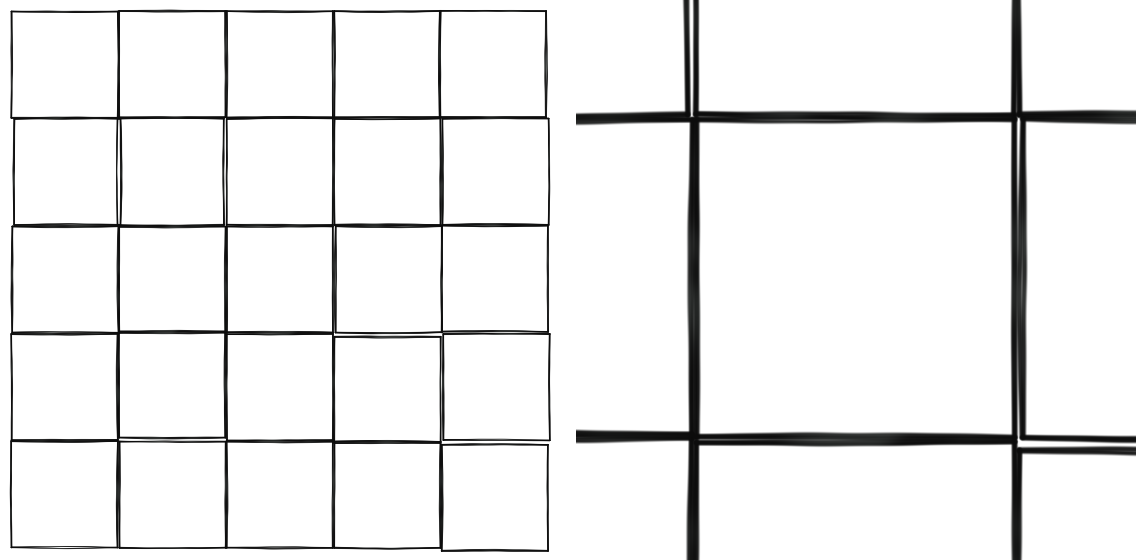
Left, the full canvas; right, a detail of the centre.
A three.js fragment shader for this pattern:

```glsl
varying vec2 vUv;

const float PI = 3.14159265;
const float CELLS = 5.0;                      // squares across and down
const float PITCH = 0.1922;                   // spacing of the squares
const vec2 ORIGIN = vec2(0.0192, 0.0205);     // lower left grid corner
const float INSET = 0.0013;                   // gap from grid line to outline
const float HALF_WIDTH = 0.0014;              // half the width of one stroke
const float WIDTH_SWELL = 0.0005;             // width gained or lost mid-stroke
const float BOW = 0.0018;                     // sideways bend of a stroke
const float WOBBLE = 0.00025;                 // fine unsteadiness of the hand
const float END_JITTER = 0.0006;              // scatter of the stroke ends
const float SLIP = 0.0055;                    // largest shift of a whole square
const float SLIP_RARITY = 8.0;                // higher means fewer shifted squares
const float SOFTNESS = 0.0010;                // half width of the smoothed edge
const float OPACITY = 0.92;
const vec3 PAPER = vec3(1.0);
const vec3 INK_DARK = vec3(0.045);
const vec3 INK_WORN = vec3(0.14, 0.15, 0.145);

float hash(vec2 p) {
  return fract(sin(dot(p, vec2(127.1, 311.7))) * 4375.85);
}

float signedHash(vec2 p) {
  return 2.0 * hash(p) - 1.0;
}

// Coverage of one bowed, uneven pen stroke from a to b
float strokeCoverage(vec2 p, vec2 a, vec2 b, vec2 seed) {
  float len = length(b - a);
  vec2 dir = (b - a) / len;
  vec2 q = p - a;
  float along = dot(q, dir);
  float across = dir.x * q.y - dir.y * q.x;
  float t = clamp(along / len, 0.0, 1.0);

  float phase = 2.0 * PI * hash(seed + 3.7);
  float arch = sin(PI * t);
  float wave = sin(9.0 * t + phase) + 0.5 * sin(23.0 * t + 2.0 * phase);
  float bend = arch * (BOW * signedHash(seed) + WOBBLE * wave);
  float halfWidth = HALF_WIDTH + WIDTH_SWELL * arch * signedHash(seed + 8.3);

  float beyondEnd = max(abs(along - 0.5 * len) - 0.5 * len, 0.0);
  float d = length(vec2(beyondEnd, across - bend)) - halfWidth;
  return 1.0 - smoothstep(-SOFTNESS, SOFTNESS, d);
}

// Light left through the outline of one square, each side drawn twice
float squareTransmission(vec2 p, vec2 cell) {
  vec2 drift = vec2(signedHash(cell + 0.31), signedHash(cell + 17.9));
  vec2 slip = SLIP * sign(drift) * pow(abs(drift), vec2(SLIP_RARITY));
  vec2 center = ORIGIN + (cell + 0.5) * PITCH + slip;
  float halfSide = 0.5 * PITCH - INSET;
  float light = 1.0;

  for (int side = 0; side < 4; side++) {
    float angle = 0.5 * PI * float(side);
    vec2 dir = vec2(cos(angle), sin(angle));
    vec2 outward = vec2(dir.y, -dir.x);
    for (int pass = 0; pass < 2; pass++) {
      vec2 seed = cell * 7.13 + vec2(float(side) * 1.71, float(pass) * 2.93);
      float startShift = END_JITTER * signedHash(seed + 5.1);
      float endShift = END_JITTER * signedHash(seed + 11.4);
      vec2 a = center - dir * halfSide + outward * (halfSide + startShift);
      vec2 b = center + dir * halfSide + outward * (halfSide + endShift);
      light *= 1.0 - OPACITY * strokeCoverage(p, a, b, seed);
    }
  }
  return light;
}

// Faint worn streaks, strongest midway between crossings
float inkWear(vec2 p) {
  vec2 g = (p - ORIGIN) / PITCH;
  vec2 middle = sin(PI * g);
  float streak = sin(p.x * 61.0 + 4.0 * sin(p.y * 37.0))
               + sin(p.y * 73.0 + 4.0 * sin(p.x * 29.0));
  float patches = smoothstep(-1.2, 1.6, streak);
  return patches * max(middle.x * middle.x, middle.y * middle.y);
}

void main() {
  // The four squares around the nearest grid crossing
  vec2 firstCell = floor((vUv - ORIGIN) / PITCH - 0.5);
  float light = 1.0;
  for (int j = 0; j < 2; j++) {
    for (int i = 0; i < 2; i++) {
      vec2 cell = firstCell + vec2(float(i), float(j));
      bool inside = all(greaterThanEqual(cell, vec2(0.0)))
                 && all(lessThan(cell, vec2(CELLS)));
      if (inside) light *= squareTransmission(vUv, cell);
    }
  }

  vec3 ink = mix(INK_DARK, INK_WORN, inkWear(vUv));
  gl_FragColor = vec4(mix(ink, PAPER, light), 1.0);
}
```
